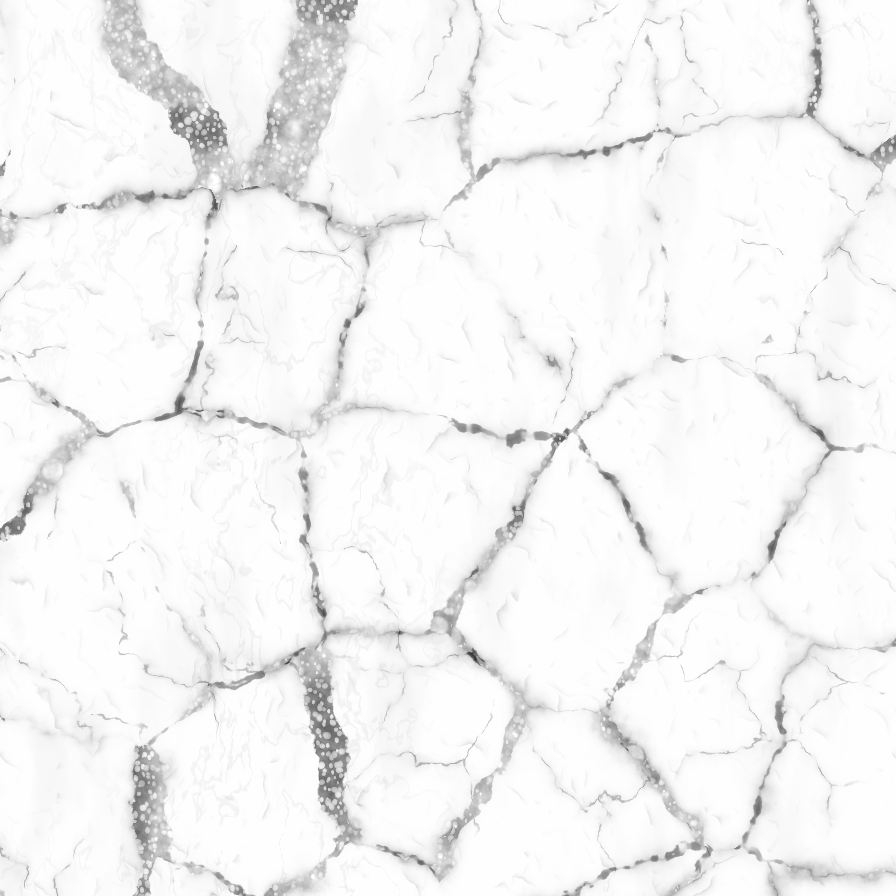
Reproduce this texture procedurally as a WebGL 1 fragment shader.

```glsl
precision highp float;
uniform vec2 u_resolution;

const float STONE_TONE = 0.997;
const float GAP_TONE = 0.75;
const float PEBBLE_TONE = 0.87;
const vec2 BLOCK_SCALE = vec2(5.6, 3.6);
const vec2 SPLINTER_SCALE = vec2(13.0, 8.0);
const vec2 SITE_JITTER = vec2(0.45, 0.75);
const float WARP_SCALE = 5.0;
const float WARP_AMOUNT = 0.085;
const float JAG_SCALE = 30.0;
const float JAG_AMOUNT = 0.024;
const float GRAVEL_WIDTH = 0.024;
const float CRACK_WIDTH = 0.0024;
const float HALO_WIDTH = 0.0055;
const float HALO_DEPTH = 0.11;
const float CHIP_SCALE = 23.0;
const float CHIP_WIDTH = 0.0028;
const float CHIP_DEPTH = 0.15;
const float PEBBLE_SCALE = 140.0;
const float COBBLE_SCALE = 46.0;

float hash(vec2 p) {
  vec3 q = fract(p.xyx * 0.1031);
  q += dot(q, q.yzx + 33.33);
  return fract((q.x + q.y) * q.z);
}

vec2 hash2(vec2 p) { return vec2(hash(p), hash(p + 57.3)); }

float noise(vec2 p) {
  vec2 i = floor(p), f = fract(p);
  f = f * f * (3.0 - 2.0 * f);
  return mix(mix(hash(i), hash(i + vec2(1, 0)), f.x),
             mix(hash(i + vec2(0, 1)), hash(i + vec2(1, 1)), f.x), f.y);
}

float fbm(vec2 p) {
  float sum = 0.0, gain = 0.5;
  for (int i = 0; i < 5; i++) {
    sum += gain * noise(p);
    p = mat2(0.8, 0.6, -0.6, 0.8) * p * 2.03 + 11.7;
    gain *= 0.5;
  }
  return sum / 0.97;
}

vec2 warp(vec2 p) { return vec2(fbm(p), fbm(p + 19.0)) - 0.5; }

// Cell borders: x = distance to an open crack, y = signed distance to gravel
vec2 cracks(vec2 p, vec2 scale, float absent, float gravelWidth) {
  vec2 cell = floor(p * scale), nearId = cell, nearSite = vec2(9.0);
  for (int j = -1; j <= 1; j++) for (int i = -1; i <= 1; i++) {
    vec2 id = cell + vec2(i, j);
    vec2 site = (id + 0.5 + SITE_JITTER * (hash2(id) - 0.5)) / scale - p;
    if (dot(site, site) < dot(nearSite, nearSite)) { nearSite = site; nearId = id; }
  }
  vec2 result = vec2(1.0);
  for (int j = -2; j <= 2; j++) for (int i = -2; i <= 2; i++) {
    if (i == 0 && j == 0) continue;
    vec2 id = nearId + vec2(i, j);
    vec2 site = (id + 0.5 + SITE_JITTER * (hash2(id) - 0.5)) / scale - p;
    vec2 normal = normalize(site - nearSite);
    float border = dot(0.5 * (site + nearSite), normal);
    float strength = hash(nearId + id + 31.0);
    float opening = gravelWidth * pow(strength, 3.0) * normal.x * normal.x - 0.002;
    result.x = min(result.x, border + step(strength, absent));
    result.y = min(result.y, border - opening);
  }
  return result;
}

// Nearest rounded stone: x = distance as a fraction of its radius, y = its tone
vec2 stones(vec2 p, float scale, float share) {
  vec2 q = p * scale, cell = floor(q);
  vec2 nearest = vec2(9.0, 0.5);
  for (int j = -1; j <= 1; j++) for (int i = -1; i <= 1; i++) {
    vec2 id = cell + vec2(i, j);
    vec2 offset = q - id - hash2(id);
    offset.x *= 0.9 + 0.7 * hash(id + 5.0);
    float far = length(offset) / mix(0.25, 0.65, hash(id + 9.0));
    if (hash(id + 3.0) < share && far < nearest.x) nearest = vec2(far, hash(id + 41.0));
  }
  return nearest;
}

// Short curved flakes, sharp on one side and fading on the other
float chips(vec2 p, float pixel) {
  vec2 cell = floor(p * CHIP_SCALE);
  float depth = 0.0;
  for (int j = -1; j <= 1; j++) for (int i = -1; i <= 1; i++) {
    vec2 id = cell + vec2(i, j);
    vec2 offset = p - (id + hash2(id + 70.0)) / CHIP_SCALE;
    float angle = (hash(id + 13.0) - 0.65) * 2.0;
    vec2 along = vec2(sin(angle), cos(angle));
    float y = dot(offset, along);
    float x = dot(offset, vec2(along.y, -along.x)) + (hash(id + 17.0) - 0.5) * 30.0 * y * y;
    float reach = mix(0.005, 0.028, hash(id + 23.0));
    float edge = smoothstep(-pixel, pixel, x) * exp(-max(x, 0.0) / CHIP_WIDTH);
    float fade = 1.0 - smoothstep(0.2 * reach, reach, abs(y));
    depth = max(depth, edge * fade * pow(hash(id + 29.0), 2.0));
  }
  return depth;
}

void main() {
  vec2 uv = gl_FragCoord.xy / u_resolution.y;
  float pixel = 1.0 / u_resolution.y;
  vec2 jag = JAG_AMOUNT * warp(uv * JAG_SCALE);
  vec2 p = uv + WARP_AMOUNT * warp(uv * WARP_SCALE) + jag;
  float patches = smoothstep(0.45, 0.8, noise(uv * 3.0 + 4.0));
  float speckle = smoothstep(0.2, 0.75, noise(uv * 130.0));

  // Stone faces: soft weathering, fine wrinkles and chips
  float weather = 0.025 * smoothstep(0.52, 0.75, fbm(uv * vec2(16.0, 6.0) + 7.0));
  float wrinkle = 1.0 - smoothstep(0.0, 0.03, abs(fbm(p * vec2(26.0, 14.0)) - 0.5));
  float shade = weather + 0.045 * wrinkle * patches;
  shade += CHIP_DEPTH * (chips(p, pixel) + 0.5 * chips(1.8 * p + 5.0, 1.8 * pixel));

  // Block cracks, broken and speckled, with soft uneven hollows
  vec2 block = cracks(p, BLOCK_SCALE, 0.2, GRAVEL_WIDTH * mix(0.7, 2.6, patches));
  float openness = smoothstep(0.25, 0.75, noise(uv * 15.0));
  float width = CRACK_WIDTH * mix(0.1, 1.4, openness) * mix(0.5, 1.4, speckle);
  float core = 1.0 - smoothstep(width - pixel, width + pixel, block.x);
  float hollow = mix(0.1, 1.7, smoothstep(0.2, 0.8, noise(uv * 22.0 + 9.0)));
  shade += HALO_DEPTH * hollow * exp(-max(block.x, 0.0) / HALO_WIDTH);
  shade += core * mix(0.04, 0.36, speckle) * mix(0.4, 1.0, openness);

  // Finer splinters that come and go
  float splinter = cracks(p + 0.6 * jag + 3.0, SPLINTER_SCALE, 0.45, 0.0).x;
  float splinterFade = smoothstep(0.42, 0.7, noise(uv * 8.0 + 40.0));
  shade += splinterFade * (0.24 * speckle * (1.0 - smoothstep(0.0, 1.6 * pixel, splinter))
         + 0.05 * hollow * exp(-splinter / 0.005));

  // Gravel filling the wide cracks: pale stones over dark gaps
  vec2 pebble = stones(uv + 0.25 * jag, PEBBLE_SCALE, 0.8);
  vec2 cobble = stones(uv + 0.15 * jag, COBBLE_SCALE, 0.13);
  vec2 stone = cobble.x < 1.15 ? cobble : pebble;
  float pits = 0.22 * smoothstep(0.55, 0.85, noise(uv * 14.0 + 3.0));
  float dome = PEBBLE_TONE + 0.12 * (stone.y - 0.5) - 0.09 * stone.x * stone.x;
  float gravel = mix(dome, GAP_TONE - pits, smoothstep(0.75, 1.1, stone.x));
  gravel += 0.36 * (fbm(uv * 100.0) - 0.42) - 0.3 * pits;
  float bank = block.y + 0.024 * (fbm(uv * 42.0) - 0.5);
  float inGravel = 1.0 - smoothstep(-0.002, pixel, bank);
  shade += 0.09 * hollow * exp(-max(bank, 0.0) / 0.005) * (1.0 - inGravel);

  float tone = mix(STONE_TONE - shade, gravel, inGravel);
  gl_FragColor = vec4(vec3(clamp(tone, 0.0, 1.0)), 1.0);
}
```
